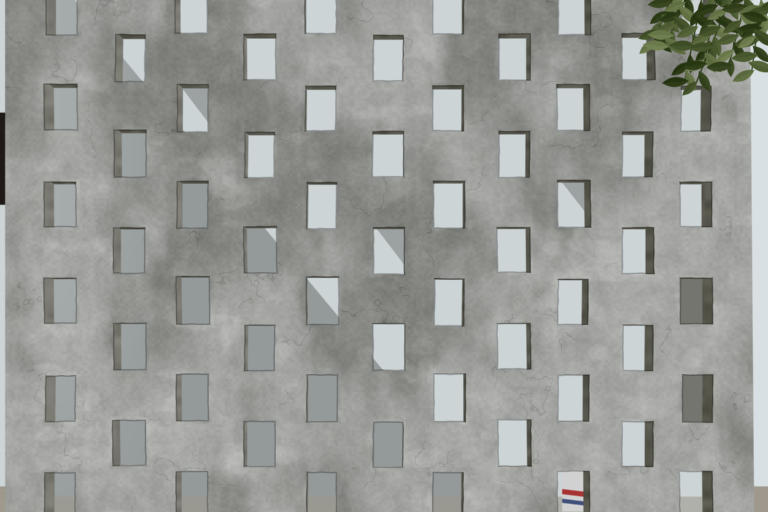
A Shadertoy shader for this pattern:

```glsl
// A weathered concrete screen wall pierced by staggered rectangular openings.
// Each opening is a box seen in shallow perspective: jambs, lintel and sill frame
// a back wall crossed by a diagonal shadow. Leafy sprigs hang at the upper right.

// Lengths are fractions of the canvas height.
const vec2 FIRST = vec2(0.119, 0.034);     // centre of the lowest left opening
const vec2 PITCH = vec2(0.1242, 0.1888);   // column and row spacing
const float STAGGER = 0.099;               // rise of the odd columns
const float LAST_COLUMN = 10.0;
const vec2 HALF_SIZE = vec2(0.0315, 0.0460);
const vec2 EYE = vec2(0.73, 0.25);
const vec2 DEPTH = vec2(0.033, 0.015);     // parallax of the back edge
const vec2 WALL_SIDES = vec2(0.010, 1.465);
const vec3 CONCRETE = vec3(0.648, 0.653, 0.640);
const vec3 STAIN = vec3(0.480, 0.485, 0.468);
const vec3 LIT = vec3(0.80, 0.83, 0.84);
const vec3 SHADE = vec3(0.58, 0.60, 0.60);
const vec3 DARK = vec3(0.33, 0.33, 0.29);
const vec3 GROUND = vec3(0.62, 0.60, 0.55);
const vec3 LEAF_DARK = vec3(0.14, 0.20, 0.06);
const vec3 LEAF_LIGHT = vec3(0.45, 0.51, 0.32);
const int SPRIGS = 8;
const int LEAVES = 11;

float hash(vec2 p) {
    return fract(sin(dot(p, vec2(127.1, 311.7))) * 43758.5453);
}

float noise(vec2 p) {
    vec2 i = floor(p), f = fract(p);
    f = f * f * (3.0 - 2.0 * f);
    return mix(mix(hash(i), hash(i + vec2(1, 0)), f.x),
               mix(hash(i + vec2(0, 1)), hash(i + vec2(1, 1)), f.x), f.y);
}

float fbm(vec2 p) {
    float sum = 0.0, amp = 0.5;
    for (int i = 0; i < 5; i++) {
        sum += amp * noise(p);
        p = mat2(1.6, 1.2, -1.2, 1.6) * p + 7.3;
        amp *= 0.5;
    }
    return sum;
}

float box(vec2 p, vec2 halfSize) {
    vec2 d = abs(p) - halfSize;
    return length(max(d, 0.0)) + min(max(d.x, d.y), 0.0);
}

float cover(float d, float px) { return smoothstep(px, -px, d); }

// Trowelled cement: damp stains, mottling, brushed streaks and hairline cracks
vec3 concrete(vec2 p) {
    float broad = fbm(p * vec2(7.5, 6.0) + 3.0);
    float fine = fbm(p * vec2(28.0, 34.0) + broad * 4.0);
    float streak = fbm(p * vec2(36.0, 11.0) + 17.0);
    vec2 c = (p - vec2(0.70, 0.47)) / vec2(0.16, 0.17);
    float damp = 0.13 * exp(-dot(c, c)) + 0.11 * (0.72 - p.x) + 0.13 * smoothstep(0.45, 1.0, p.y);
    float tone = smoothstep(0.40, 0.80, broad + damp + 0.3 * (fine - 0.48));
    vec3 col = mix(CONCRETE, STAIN, tone * 0.85);
    col += 0.12 * (fine - 0.48) + 0.08 * (streak - 0.48);
    col += 0.04 * (noise(p * 190.0) - 0.5);
    col += 0.04 * smoothstep(0.58, 0.72, fbm(p * vec2(11.0, 19.0) + 31.0));
    float crack = abs(fbm(p * 9.0 + 60.0) - 0.5);
    return col - 0.06 * smoothstep(0.010, 0.0, crack) * smoothstep(0.5, 0.7, noise(p * 14.0));
}

// Sunlit wall behind the screen, with shadows, ground and a banded pail
vec3 backdrop(vec2 p, vec2 id, vec2 local, float px) {
    float shadow = cover(p.y - 0.42 + 1.2 * (p.x - 0.629), px * 1.5);
    float wedge = cover(0.012 - local.y - 1.3 * local.x, px * 1.5);
    float third = (id.x + 4.0) / 3.0;
    float hasWedge = step(abs(fract(third + 0.5) - 0.5), 0.1) * step(abs(id.y - 2.0 - mod(third, 3.0)), 0.1);
    shadow = max(shadow, wedge * hasWedge * 0.85);
    vec3 shade = SHADE + 0.07 * smoothstep(0.38, 0.1, p.x) * smoothstep(0.0, 0.9, p.y + 0.3);
    vec3 col = mix(LIT, shade, shadow);
    float corner = step(9.5, id.x) * cover(p.y - 0.5, px) * step(0.15, p.y);
    col = mix(col, vec3(0.46, 0.46, 0.44), corner);
    col = mix(col, GROUND, cover(p.y - 0.03, px) * 0.6);
    vec2 v = p - vec2(1.122, 0.045);
    float tilted = v.y + 0.12 * v.x;
    vec3 pail = mix(vec3(0.82), vec3(0.66, 0.20, 0.20), cover(abs(tilted + 0.008) - 0.005, px));
    pail = mix(pail, vec3(0.25, 0.31, 0.48), cover(abs(tilted + 0.026) - 0.004, px));
    return mix(col, pail, cover(box(v, vec2(0.024, 0.044)), px));
}

// Openings cut into the concrete
vec3 screenWall(vec2 p, float px) {
    float k = clamp(round((p.x - FIRST.x - 0.012) / PITCH.x), 0.0, LAST_COLUMN);
    float odd = mod(k, 2.0);
    float r = round((p.y - FIRST.y - odd * STAGGER) / PITCH.y);
    vec2 id = vec2(k, r);
    vec2 jitter = vec2(hash(id), hash(id + 19.0)) - 0.5;
    vec2 centre = FIRST + id * PITCH + vec2(0.006 * odd, odd * STAGGER);
    centre += vec2(0.013 * sin(k * 0.314), 0.0) + jitter * 0.004;
    vec2 size = HALF_SIZE + jitter.yx * vec2(0.004, 0.003);
    vec2 q = p - centre;
    q.x += q.y * 0.03 * jitter.y;
    float d = box(q, size) + 0.0014 * (noise(p * 75.0) - 0.5);

    vec2 back = q - (EYE - centre) * DEPTH;
    vec2 excess = abs(back) - size;
    vec3 jamb = mix(vec3(0.47, 0.47, 0.44), DARK, step(EYE.x, centre.x));
    vec3 ledge = q.y > 0.0 ? DARK : vec3(0.70, 0.70, 0.67);
    vec3 reveal = (excess.x > excess.y ? jamb : ledge) + 0.10 * (noise(p * 60.0) - 0.5);
    vec3 inside = mix(reveal, backdrop(p, id, q, px), cover(box(back, size), px));
    inside *= 1.0 - 0.35 * smoothstep(-0.004, 0.0, d);

    vec3 face = concrete(p);
    face += (0.09 * noise(p * 45.0) - 0.045) * smoothstep(0.009, 0.0, d);
    return mix(face, inside, cover(d, px));
}

// Hanging sprigs with leaves alternating along each stem
void foliage(inout vec3 col, vec2 p, float px) {
    if (p.x < 1.2 || p.y < 0.72) return;
    for (int s = 0; s < SPRIGS; s++) {
        float fs = float(s), h = hash(vec2(fs, 8.0));
        vec2 root = vec2(1.315 + 0.029 * fs, 1.015);
        vec2 stem = vec2(-0.075 + 0.06 * h, -0.08 - 0.10 * hash(vec2(fs, 2.0)));
        float t = clamp(dot(p - root, stem) / dot(stem, stem), 0.0, 1.0);
        col = mix(col, LEAF_DARK, cover(length(p - root - stem * t) - 0.0012, px));
        for (int j = 0; j < LEAVES; j++) {
            float fj = float(j), a = hash(vec2(fs, fj + 20.0));
            float side = mod(fj, 2.0) * 2.0 - 1.0;
            float angle = atan(stem.y, stem.x) + side * (0.2 + 1.2 * a);
            vec2 axis = vec2(cos(angle), sin(angle));
            vec2 v = p - root - stem * fj / float(LEAVES - 1) - axis * 0.018;
            v = vec2(dot(v, axis), dot(v, vec2(-axis.y, axis.x)));
            float x = v.x / (0.018 + 0.009 * a);
            float d = abs(v.y) - (0.007 + 0.003 * a) * (1.0 - x * x);
            float sun = hash(vec2(fj, fs + 50.0));
            vec3 leaf = mix(LEAF_DARK, LEAF_LIGHT, sun * sun * 0.9 + 0.1 * step(0.0, v.y));
            col = mix(col, leaf, cover(d, px));
        }
    }
}

void mainImage(out vec4 fragColor, in vec2 fragCoord) {
    float px = 1.0 / iResolution.y;
    vec2 p = fragCoord * px;

    // Strips beside the wall
    vec3 col = p.x < 0.7 ? mix(LIT, vec3(0.12, 0.10, 0.09), cover(abs(p.y - 0.69) - 0.09, px)) : LIT + 0.05;
    col = mix(col, GROUND, cover(p.y - 0.05, px));
    float right = WALL_SIDES.y + 0.008 * (1.0 - p.y);
    float wall = cover(max(WALL_SIDES.x - p.x, p.x - right), px);
    col = mix(col, screenWall(p, px), wall);
    foliage(col, p, px);
    fragColor = vec4(clamp(col, 0.0, 1.0), 1.0);
}
```
